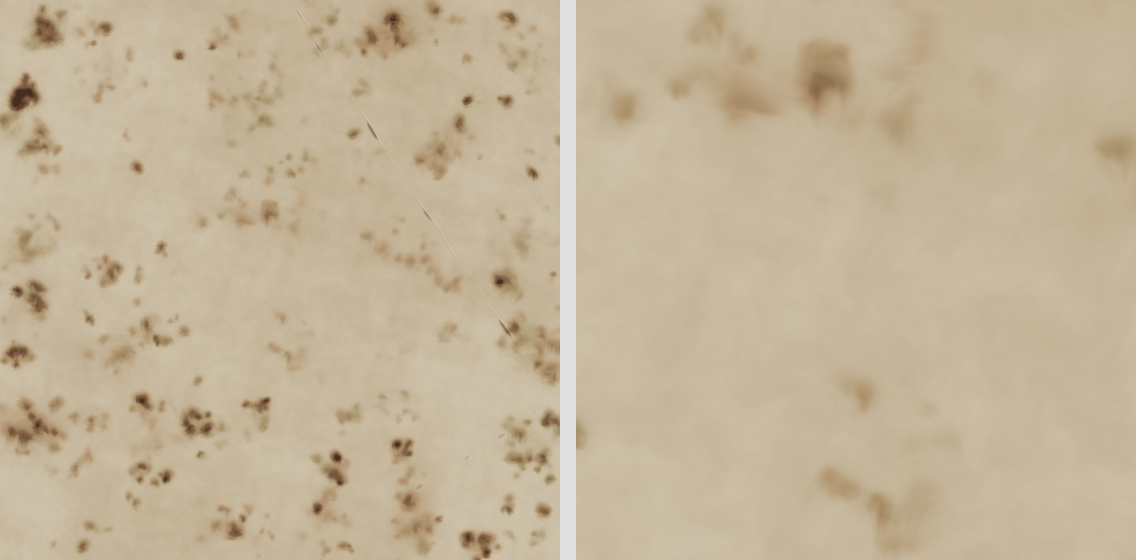
Left: the whole. Right: its middle third, enlarged.
Reproduce this texture procedurally as a Shadertoy shader.

```glsl
const vec3 CREAM = vec3(0.800, 0.752, 0.655);
const vec3 SAND = vec3(0.748, 0.675, 0.555);
const vec3 TAN_OLIVE = vec3(0.655, 0.575, 0.415);
const vec3 TAN_RED = vec3(0.690, 0.575, 0.430);
const vec3 BROWN = vec3(0.500, 0.375, 0.260);
const vec3 UMBER = vec3(0.270, 0.175, 0.120);

const vec2 CALM_CENTER = vec2(0.52, 0.47);   // sparsely stained area
const float CALM_RADIUS = 0.27;
const float EDGE_WARP = 0.0045;              // raggedness of stain edges
const float GROUND_CONTRAST = 0.50;
const float CRACK_WIDTH = 0.0010;

vec4 hash4(vec2 p) {
    vec4 q = fract(p.xyxy * vec4(0.1031, 0.1030, 0.0973, 0.1099));
    q += dot(q, q.wzxy + 33.33);
    return fract((q.xxyz + q.yzzw) * q.zywx);
}

mat2 rotation(float a) {
    return mat2(cos(a), sin(a), -sin(a), cos(a));
}

// Layered, lightly warped sines, roughly -1 to 1
float mottle(vec2 p) {
    float sum = 0.0, amplitude = 0.6;
    for (int i = 0; i < 5; i++) {
        p = rotation(1.1) * p * 1.75 + 3.7;
        p += 0.4 * sin(p.yx * 1.3);
        sum += amplitude * sin(p.x) * sin(p.y);
        amplitude *= 0.7;
    }
    return sum;
}

// Cellular scatter of grain clusters; size and spread are in cells.
// Equal cells, coverage and seed give the same cluster centers.
float stains(vec2 p, float cells, int grains, float size, float spread,
             float coverage, float seed) {
    vec2 q = p * cells;
    float density = 0.0;
    for (int y = -1; y <= 1; y++)
    for (int x = -1; x <= 1; x++) {
        vec2 cell = floor(q) + vec2(x, y);
        vec4 h = hash4(cell + seed);
        vec2 center = cell + 0.2 + 0.6 * h.yz;
        float calm = smoothstep(0.05, CALM_RADIUS, distance(center / cells, CALM_CENTER));
        if (h.x > coverage * mix(0.35, 1.0, calm)) continue;
        float strength = mix(0.20, 1.15, h.w * h.w);
        mat2 turn = rotation(6.283 * fract(h.y * 17.0 + h.w));
        for (int k = 0; k < grains; k++) {
            vec4 g = hash4(cell * 1.7 + seed + 13.1 * float(k + 1));
            vec2 offset = turn * ((2.0 * g.xy - 1.0) * vec2(spread, 0.6 * spread));
            vec2 d = q - center - offset;
            float radius = size * mix(0.6, 1.35, g.z);
            density += strength * mix(0.25, 1.0, g.w) * exp(-dot(d, d) / (radius * radius));
        }
    }
    return density;
}

// Faint hairline from a to b with a few dark chips beside it
float crack(vec2 p, vec2 a, vec2 b, float bow) {
    vec2 along = normalize(b - a);
    float t = dot(p - a, along) / distance(a, b);
    float side = dot(p - a, vec2(-along.y, along.x));
    side -= bow * t * (1.0 - t) + 0.0012 * sin(t * 47.0);
    float wave = sin(t * 25.0) + 0.6 * sin(t * 61.0 + 1.0);
    float visible = mix(0.45, 1.0, smoothstep(-0.9, 0.8, wave));
    float dash = smoothstep(0.7, 1.5, wave);
    float inside = smoothstep(0.0, 0.02, t) * smoothstep(1.0, 0.98, t);
    float chip = CRACK_WIDTH * (0.8 + 1.8 * dash);
    float lip = exp(-pow(side / CRACK_WIDTH, 2.0));
    float shade = exp(-pow((side + chip + CRACK_WIDTH) / chip, 2.0));
    return inside * (0.05 * lip * visible - shade * (0.035 * visible + 0.22 * dash));
}

void mainImage(out vec4 fragColor, in vec2 fragCoord) {
    vec2 p = fragCoord / iResolution.y;

    // Mottled ground: broad drifts, soft blotches and fine grain
    float broad = mottle(p * 2.3);
    float fine = mottle(p * 23.0 + 5.0);
    float ragged = mottle(p * 27.0 + 31.0);
    float sandiness = 0.30 + GROUND_CONTRAST * broad + 0.22 * fine;
    vec3 color = mix(CREAM, SAND, clamp(sandiness, 0.0, 1.0));
    color += 0.008 * mottle(p * 60.0 + 9.0);

    // Pale patches, each a soft halo filled with speckles
    vec2 warped = p + EDGE_WARP * vec2(fine, ragged);
    float density = 0.15 * stains(warped, 6.0, 4, 0.21, 0.26, 0.72, 11.0);
    density += 0.42 * stains(warped, 6.0, 16, 0.055, 0.40, 0.72, 11.0);

    // Dark ragged clusters with their halos, then lone specks
    density += 0.13 * stains(warped, 9.0, 3, 0.19, 0.20, 0.50, 47.0);
    density += 0.85 * stains(warped, 9.0, 9, 0.074, 0.30, 0.50, 47.0);
    density += 0.75 * stains(warped, 15.0, 3, 0.12, 0.20, 0.26, 83.0);
    density *= 1.0 + 0.45 * ragged;

    // Stain ramp from tan to umber
    vec3 tan_tint = mix(TAN_OLIVE, TAN_RED, smoothstep(-0.5, 0.5, mottle(p * 5.0 + 17.0)));
    color = mix(color, tan_tint, smoothstep(0.0, 0.40, density));
    color = mix(color, BROWN, smoothstep(0.32, 0.80, density));
    color = mix(color, UMBER, smoothstep(0.75, 1.50, density));

    // Hairline cracks
    color += crack(p, vec2(0.527, 0.99), vec2(0.985, 0.30), -0.03);
    color += 0.4 * crack(p, vec2(0.985, 0.28), vec2(0.70, 0.10), 0.02);

    fragColor = vec4(clamp(color, 0.0, 1.0), 1.0);
}
```
